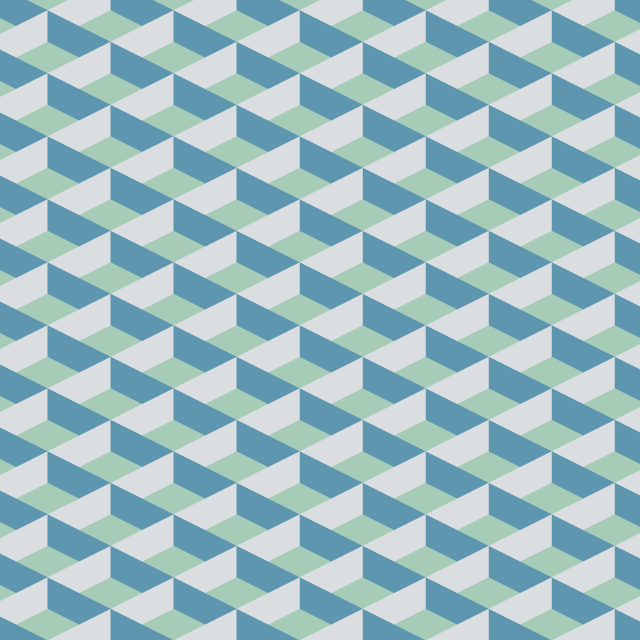
Write a WebGL 2 fragment shader that draws this pattern.

```glsl
#version 300 es
precision highp float;

// Staggered rows of open boxes: each rhombus holds a pale left wall, a blue
// right wall and a green floor. The plane is skewed to lattice coordinates so
// every rhombus becomes a unit square; edges are smoothed by supersampling.

uniform vec2 u_resolution;
out vec4 outColor;

const vec3 PALE_WALL = vec3(0.86, 0.87, 0.88);
const vec3 BLUE_WALL = vec3(0.37, 0.59, 0.69);
const vec3 GREEN_FLOOR = vec3(0.65, 0.80, 0.72);

const vec2 RHOMBUS_SIZE = vec2(0.19694, 0.09845); // full width and height
const vec2 TOP_CORNER = vec2(0.0743, 0.9840);     // apex of one rhombus
const int SAMPLES = 4;                            // per axis

// Maps canvas position to axes running down the two slanted sides.
vec2 toLattice(vec2 pos, vec2 apex, vec2 size) {
  vec2 q = (pos - apex) / size;
  return vec2(q.x - q.y, -q.x - q.y);
}

// Colour inside one cell: floor in the lower quarter, walls on either side.
vec3 boxColor(vec2 cell) {
  vec3 wall = cell.x > cell.y ? BLUE_WALL : PALE_WALL;
  return min(cell.x, cell.y) > 0.5 ? GREEN_FLOOR : wall;
}

// Averages a grid of samples over one pixel.
vec3 smoothPattern(vec2 pixel, vec2 resolution) {
  vec3 sum = vec3(0.0);
  for (int j = 0; j < SAMPLES; j++) {
    for (int i = 0; i < SAMPLES; i++) {
      vec2 offset = (vec2(i, j) + 0.5) / float(SAMPLES) - 0.5;
      vec2 pos = (pixel + offset) / resolution;
      sum += boxColor(fract(toLattice(pos, TOP_CORNER, RHOMBUS_SIZE)));
    }
  }
  return sum / float(SAMPLES * SAMPLES);
}

void main() {
  outColor = vec4(smoothPattern(gl_FragCoord.xy, u_resolution), 1.0);
}
```
